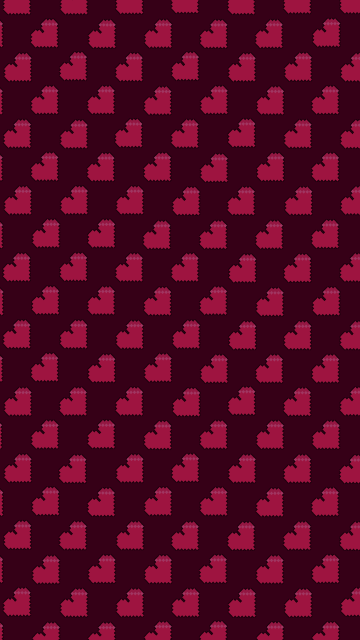
A Shadertoy shader for this pattern:

```glsl
vec2 hash2(vec2 p) {
    vec3 q = fract(p.xyx * vec3(0.1031, 0.1030, 0.0973));
    q += dot(q, q.yzx + 33.33);
    return fract((q.xx + q.yz) * q.zy);
}

// Blocky heart on an integer grid, tip at the origin
bool inHeart(vec2 uv) {
    vec2 c = floor(uv + 0.5);
    float u = abs(c.x), v = c.y;
    if (v < 0.0 || v > 10.0) return false;
    if (v < 7.0) return u <= v;
    if (v < 8.0) return u <= 6.0;
    return abs(u - (v < 9.0 ? 3.5 : 3.0)) <= (v < 9.0 ? 2.5 : 11.0 - v);
}

vec3 pattern(vec2 p) {
    // Half-drop lattice with slight placement wobble
    vec2 pitch = vec2(0.0877, 0.0523);
    p -= vec2(0.0707, 0.948);
    float row = round(p.y / pitch.y);
    p.x += 0.5 * pitch.x * mod(row, 2.0);
    vec2 id = vec2(round(p.x / pitch.x), row);
    vec2 q = p - id * pitch + (hash2(id + 40.0) - 0.5) * 0.0026;

    // Heart grid turned by an eighth of a circle
    q /= vec2(0.0038, 0.00398);
    vec2 uv = vec2(q.x + q.y, q.y - q.x) * 0.70711 + vec2(0.0, 7.0);
    vec2 cell = floor(uv + 0.5);

    if (inHeart(uv)) {
        float diagonal = cell.x + cell.y;
        if (diagonal == 12.0 && cell.x > 1.0) return vec3(0.63, 0.21, 0.38);
        return diagonal > 12.0 ? vec3(0.58, 0.09, 0.26) : vec3(0.62, 0.08, 0.25);
    }

    // Dark outline
    vec2 rim = vec2(0.42, 0.0);
    bool outlined = inHeart(uv + rim) || inHeart(uv - rim)
                 || inHeart(uv + rim.yx) || inHeart(uv - rim.yx);
    return outlined ? vec3(0.11, 0.0, 0.05) : vec3(0.21, 0.0, 0.09);
}

void mainImage(out vec4 fragColor, in vec2 fragCoord) {
    // Supersampled edges
    vec3 color = vec3(0.0);
    for (int i = 0; i < 16; i++) {
        vec2 offset = (vec2(i % 4, i / 4) + 0.5) / 4.0 - 0.5;
        color += pattern((fragCoord + offset) / iResolution.y);
    }
    fragColor = vec4(color / 16.0, 1.0);
}
```
